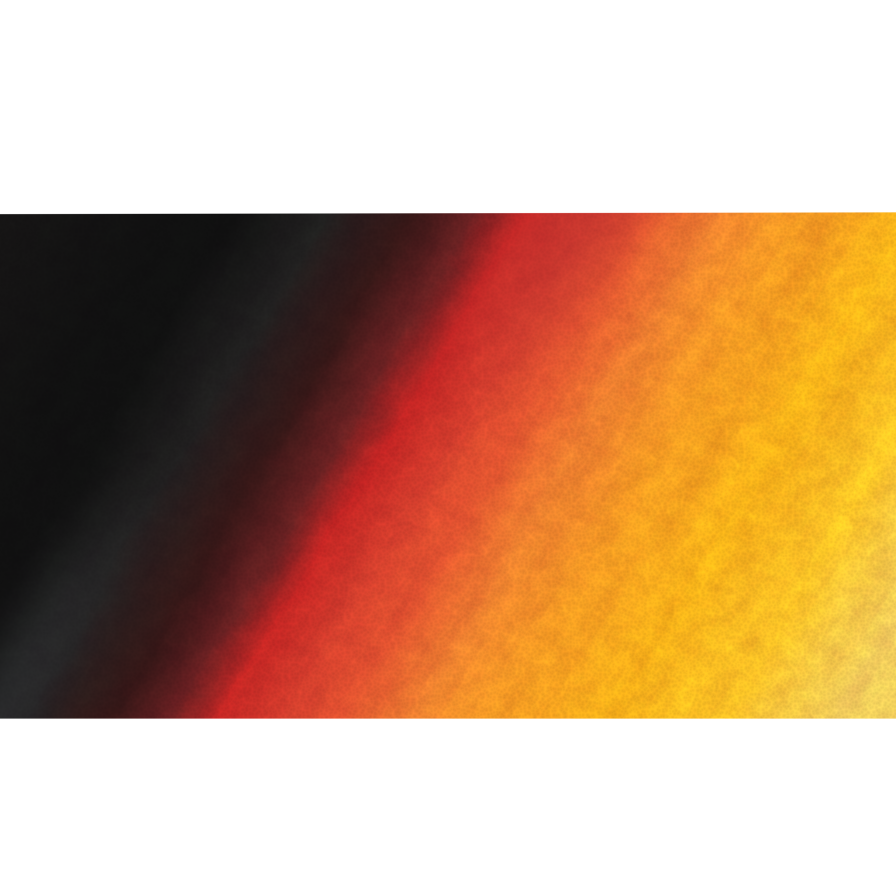
Give the GLSL for this background, as a Shadertoy shader.

```glsl
// Diagonal watercolor wash from black through red and orange to yellow, in a band on white paper.

vec2 hash2(vec2 p) {
    vec3 q = fract(p.xyx * vec3(0.1031, 0.1030, 0.0973));
    q += dot(q, q.yzx + 33.33);
    return fract((q.xx + q.yz) * q.zy);
}

// Distance to the nearest scattered point, one point per cell.
float cellular(vec2 p) {
    vec2 cell = floor(p), f = fract(p);
    float nearest = 2.0;
    for (int j = -1; j <= 1; j++)
        for (int i = -1; i <= 1; i++) {
            vec2 offset = vec2(i, j);
            nearest = min(nearest, length(offset + hash2(cell + offset) - f));
        }
    return nearest;
}

// Layered sines, each octave turned and bent by the last.
float ripple(vec2 p) {
    float sum = 0.0, amp = 0.5;
    for (int i = 0; i < 5; i++) {
        sum += amp * sin(p.x + 1.3 * sin(p.y)) * cos(p.y * 0.8 + sum);
        p = mat2(0.8, 0.6, -0.6, 0.8) * p * 1.9 + 2.7;
        amp *= 0.6;
    }
    return sum;
}

// Blends the next pigment in between two positions across the wash.
void addPigment(inout vec3 paint, vec3 pigment, float start, float end, float s) {
    paint = mix(paint, pigment, clamp((s - start) / (end - start), 0.0, 1.0));
}

vec3 pigmentRamp(float s) {
    vec3 paint = vec3(0.085, 0.08, 0.08);
    addPigment(paint, vec3(0.065, 0.065, 0.065), -0.15, 0.02, s);
    addPigment(paint, vec3(0.13, 0.125, 0.125), 0.09, 0.195, s);
    addPigment(paint, vec3(0.21, 0.09, 0.09), 0.195, 0.29, s);
    addPigment(paint, vec3(0.42, 0.13, 0.135), 0.29, 0.36, s);
    addPigment(paint, vec3(0.77, 0.145, 0.14), 0.36, 0.415, s);
    addPigment(paint, vec3(0.84, 0.25, 0.18), 0.415, 0.49, s);
    addPigment(paint, vec3(0.89, 0.33, 0.19), 0.49, 0.55, s);
    addPigment(paint, vec3(0.94, 0.51, 0.19), 0.55, 0.63, s);
    addPigment(paint, vec3(0.96, 0.61, 0.14), 0.63, 0.73, s);
    addPigment(paint, vec3(0.97, 0.70, 0.10), 0.73, 0.85, s);
    addPigment(paint, vec3(0.98, 0.76, 0.15), 0.85, 0.97, s);
    addPigment(paint, vec3(0.95, 0.81, 0.36), 0.98, 1.10, s);
    return paint;
}

void mainImage(out vec4 fragColor, in vec2 fragCoord) {
    vec2 uv = fragCoord / iResolution.xy;

    // Coordinates across and along the slanted brush strokes.
    float across = uv.x - 0.6 * (uv.y - 0.48);
    float along = dot(uv, vec2(0.51, 0.86));

    // Soft bleeding at the borders between pigments.
    float bleed = 0.009 * ripple(vec2(across * 26.0, along * 9.0))
                + 0.006 * ripple(uv * 58.0);
    vec3 paint = pigmentRamp(across + bleed);

    // Long streaks, mottled pigment and paper grain.
    float streak = ripple(vec2(across * 46.0, along * 3.0 + 4.0));
    float mottle = ripple(uv * 85.0 + 8.0);
    float blots = cellular(uv * 75.0 + 1.5 * ripple(uv * 40.0)) - 0.45;
    float grain = cellular(uv * 260.0) - 0.45;
    paint *= 1.0 + 0.035 * streak + 0.04 * mottle + 0.05 * blots + 0.09 * grain;
    paint.g *= 1.0 + 0.05 * streak + 0.04 * mottle;

    // Crimson shade toward the top of the red stroke.
    float redStroke = smoothstep(0.37, 0.45, across) * (1.0 - smoothstep(0.50, 0.60, across));
    paint = mix(paint, vec3(0.72, 0.18, 0.19), 0.4 * redStroke * smoothstep(0.5, 0.76, uv.y));

    // Gray bloom at the lower edge of the black.
    float bloom = exp(-pow((across - 0.16) / 0.05, 2.0)) * (1.0 - smoothstep(0.2, 0.5, uv.y));
    paint += vec3(0.05, 0.055, 0.06) * bloom;

    // White margins above and below the painted band.
    float edge = 0.75 / iResolution.y;
    float band = smoothstep(-edge, edge, uv.y - 0.198)
               * smoothstep(-edge, edge, 0.761 + 0.002 * uv.x - uv.y);
    fragColor = vec4(mix(vec3(1.0), clamp(paint, 0.0, 1.0), band), 1.0);
}
```
